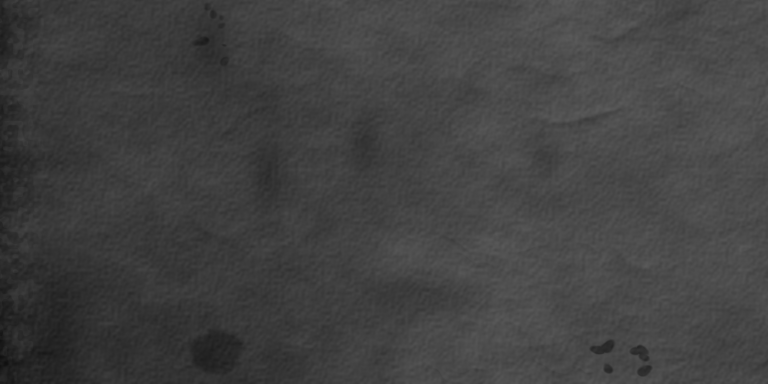
Reproduce this texture procedurally as a Shadertoy shader.

```glsl
const float SHADE_LEFT = 0.222;
const float SHADE_RIGHT = 0.303;
const float EDGE_DARKNESS = 0.09;
const float CLOUD_CONTRAST = 0.085;
const float RELIEF_CONTRAST = 0.04;
const float CREASE_DARKNESS = 0.075;
const float GRAIN_CONTRAST = 0.042;
const float DROP_DARKNESS = 0.11;
const vec2 LIGHT_STEP = vec2(-0.004, 0.007);

// Soft stains: centre, then radii
const int STAIN_COUNT = 7;
const vec4 STAINS[STAIN_COUNT] = vec4[](
    vec4(1.42, 0.59, 0.05, 0.06), vec4(1.76, 0.97, 0.10, 0.12),
    vec4(1.12, 0.23, 0.16, 0.06), vec4(0.70, 0.53, 0.05, 0.12),
    vec4(0.95, 0.63, 0.05, 0.09), vec4(0.15, 0.10, 0.09, 0.25),
    vec4(0.55, 0.90, 0.06, 0.10));

vec2 hash2(vec2 p) {
    vec3 q = fract(p.xyx * vec3(0.1031, 0.1030, 0.0973));
    q += dot(q, q.yzx + 33.33);
    return fract((q.xx + q.yz) * q.zy);
}

float valueNoise(vec2 p) {
    vec2 i = floor(p), f = fract(p);
    f = f * f * (3.0 - 2.0 * f);
    float low = mix(hash2(i).x, hash2(i + vec2(1, 0)).x, f.x);
    float high = mix(hash2(i + vec2(0, 1)).x, hash2(i + 1.0).x, f.x);
    return mix(low, high, f.y);
}

float clouds(vec2 p) {
    float sum = 0.0, amp = 0.5;
    for (int i = 0; i < 5; i++) {
        sum += amp * valueNoise(p);
        p = mat2(1.6, 1.2, -1.2, 1.6) * p + 7.3;
        amp *= 0.55;
    }
    return sum / 0.95;
}

// Distance to the nearest cell point
float cellular(vec2 p) {
    vec2 cell = floor(p), f = fract(p);
    float nearest = 4.0;
    for (int y = -1; y <= 1; y++)
    for (int x = -1; x <= 1; x++) {
        vec2 o = vec2(x, y);
        vec2 d = o + hash2(cell + o + 50.0) - f;
        nearest = min(nearest, dot(d, d));
    }
    return sqrt(nearest);
}

float crumple(vec2 p) {
    p += 0.05 * vec2(valueNoise(p * 9.0), valueNoise(p * 9.0 + 40.0));
    return cellular(p * vec2(7, 11)) + 0.5 * cellular(p * vec2(17, 24) + 9.0);
}

// Short curved folds: dark on the line, fading below, a faint light above
float creases(vec2 p, float scale, float seed) {
    p = p * scale + seed;
    p += 0.16 * (vec2(valueNoise(p * 4.0), valueNoise(p * 4.0 + 20.0)) - 0.5);
    vec2 cell = floor(p);
    float sum = 0.0;
    for (int y = -1; y <= 1; y++)
    for (int x = -1; x <= 1; x++) {
        vec2 id = cell + vec2(x, y);
        vec2 r = hash2(id + 11.0), shape = hash2(id + 83.0);
        float angle = mix(-0.55, 0.75, r.x);
        float c = cos(angle), s = sin(angle);
        vec2 q = mat2(c, -s, s, c) * (p - id - hash2(id + 31.0));
        float halfLength = mix(0.25, 0.75, shape.x);
        float d = q.y - (shape.y - 0.5) * q.x * q.x;
        float taper = smoothstep(halfLength, 0.0, abs(q.x));
        float width = d > 0.0 ? 0.022 : 0.06;
        float fold = exp(-d * d / (width * width));
        float lit = exp(-pow((d - 0.055) / 0.03, 2.0));
        sum += taper * r.y * (fold - 0.3 * lit);
    }
    return sum;
}

// Irregular ink drops scattered round a centre
float drops(vec2 p, vec2 centre, vec2 spread, float size) {
    float mask = 0.0;
    p += 0.016 * (vec2(valueNoise(p * 30.0), valueNoise(p * 30.0 + 60.0)) - 0.5);
    for (int i = 0; i < 7; i++) {
        vec2 id = vec2(i, 5.0) + floor(centre * 40.0);
        vec2 r = hash2(id + 17.0);
        vec2 d = p - centre - spread * (hash2(id) * 2.0 - 1.0);
        float radius = size * mix(0.3, 1.0, r.x);
        float dist = length(d * vec2(mix(0.7, 1.2, r.y), 1.15)) - radius;
        mask = max(mask, smoothstep(0.004, -0.004, dist));
    }
    return mask;
}

void mainImage(out vec4 fragColor, in vec2 fragCoord) {
    vec2 p = fragCoord / iResolution.y;
    float rightness = smoothstep(0.45, 1.35, p.x);
    float cloud = clouds(p * vec2(3.2, 4.0) + 3.0) - 0.5;
    float mottle = clouds(p * vec2(13, 17) + 21.0) - 0.5;

    // Broad tone and worn left edge
    float shade = mix(SHADE_LEFT, SHADE_RIGHT, rightness);
    shade += CLOUD_CONTRAST * (cloud + 0.65 * mottle);
    shade -= 0.025 * smoothstep(0.35, 0.0, p.y);
    float wear = exp(-max(p.x + 0.08 * mottle, 0.0) / 0.07);
    shade -= EDGE_DARKNESS * wear * (1.2 - 0.5 * p.y);
    float dust = smoothstep(0.5, 0.75, valueNoise(p * 75.0) + 0.5 * mottle);
    shade += 0.03 * dust * smoothstep(0.16, 0.04, p.x);

    // Stains and drops
    for (int i = 0; i < STAIN_COUNT; i++) {
        vec2 d = (p - STAINS[i].xy) / STAINS[i].zw;
        shade -= 0.05 * exp(-dot(d, d) * 1.3) * (1.0 + 1.6 * mottle);
    }
    vec2 blot = (p - vec2(0.57, 0.085)) / vec2(0.072, 0.058);
    shade -= 0.055 * smoothstep(1.12, 0.82, length(blot) + 0.5 * mottle);
    float ink = drops(p, vec2(1.61, 0.05), vec2(0.075, 0.05), 0.026);
    ink = max(ink, 0.5 * drops(p, vec2(0.56, 0.91), vec2(0.04, 0.08), 0.015));
    shade -= DROP_DARKNESS * ink;

    // Crumpled relief, folds and fine grain
    float folded = mix(0.4, 1.0, rightness) * smoothstep(-0.2, 0.15, cloud + 0.1);
    shade += RELIEF_CONTRAST * folded * (crumple(p) - crumple(p + LIGHT_STEP)) * 2.0;
    float lines = creases(p, 3.6, 4.0) + 0.5 * creases(p, 7.5, 37.0);
    shade -= CREASE_DARKNESS * folded * lines * 0.8;
    float grain = valueNoise(p * 115.0) - valueNoise(p * 115.0 + vec2(-0.5, 0.7));
    grain += 0.5 * (cellular(p * 70.0) - 0.5);
    shade += GRAIN_CONTRAST * grain * 0.8;

    fragColor = vec4(vec3(clamp(shade, 0.03, 0.42)), 1.0);
}
```
